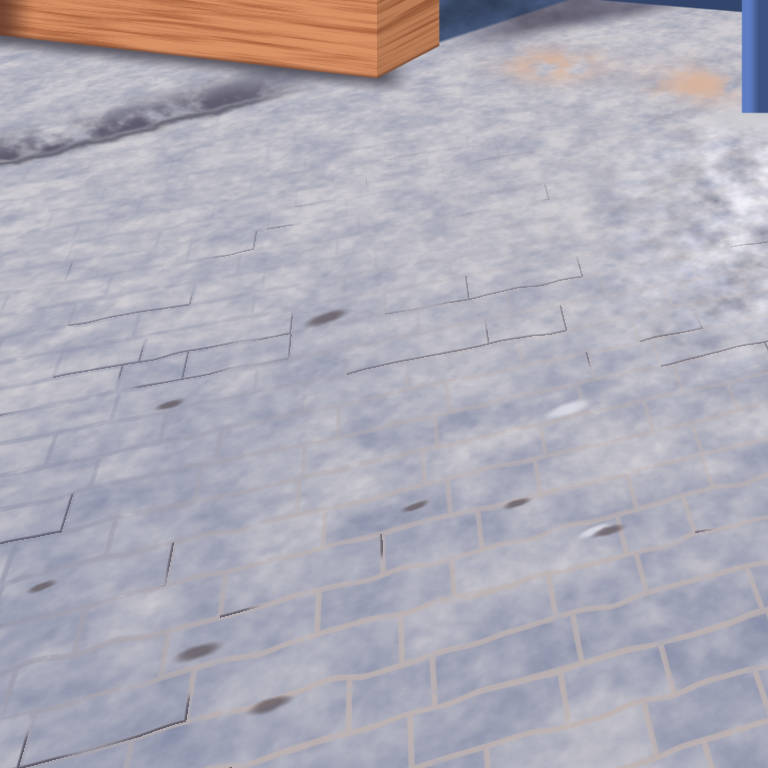
Give the GLSL for this texture, as a Shadertoy shader.

```glsl
#define HORIZON 1.6
#define ROW_VANISH_X 5.8
#define JOINT_VANISH_X 0.48
#define ROW_DENSITY 6.1
#define BRICK_DENSITY 7.6
#define LENGTH_JITTER 0.5
#define JOINT_WIDTH 0.0032
#define CRACK_SHARE 0.24
#define DEBRIS_COUNT 10

const vec3 STONE_LIGHT = vec3(0.76, 0.755, 0.79);
const vec3 STONE_BLUE = vec3(0.57, 0.59, 0.68);
const vec3 SAND = vec3(0.75, 0.70, 0.69);
const vec3 SHADOW = vec3(0.37, 0.36, 0.43);
const vec3 WOOD_LIGHT = vec3(0.85, 0.57, 0.40);
const vec3 WOOD_MID = vec3(0.66, 0.39, 0.25);
const vec3 WOOD_DARK = vec3(0.39, 0.23, 0.17);
const vec3 PAINT_BLUE = vec3(0.27, 0.36, 0.56);

float hash(vec2 p) {
    vec3 q = fract(p.xyx * 0.1031);
    q += dot(q, q.yzx + 33.33);
    return fract((q.x + q.y) * q.z);
}

float noise(vec2 p) {
    vec2 i = floor(p), f = fract(p);
    f = f * f * (3.0 - 2.0 * f);
    return mix(mix(hash(i), hash(i + vec2(1, 0)), f.x),
               mix(hash(i + vec2(0, 1)), hash(i + vec2(1, 1)), f.x), f.y);
}

float fbm(vec2 p) {
    float sum = 0.0, amp = 0.5;
    for (int k = 0; k < 4; k++) {
        sum += amp * noise(p);
        p = mat2(1.6, 1.2, -1.2, 1.6) * p + 7.3;
        amp *= 0.5;
    }
    return sum / 0.9375;
}

// 1 on the left of the line a to b, 0 on the right
float side(vec2 p, vec2 a, vec2 b, float soft) {
    vec2 d = normalize(b - a), q = p - a;
    return smoothstep(-soft, soft, d.x * q.y - d.y * q.x);
}

float blob(vec2 p, vec2 centre, vec2 radius) {
    vec2 d = (p - centre) / radius;
    return exp(-dot(d, d));
}

float jointAt(float i, float row) {
    return i + LENGTH_JITTER * hash(vec2(i, row));
}

vec3 paving(vec2 p, float px) {
    // perspective ground coordinates
    float depth = HORIZON - p.y;
    vec2 ground = vec2(BRICK_DENSITY * (p.x - JOINT_VANISH_X),
                       ROW_DENSITY * (ROW_VANISH_X - p.x)) / depth;
    vec2 cellSize = vec2(depth / BRICK_DENSITY,
                         depth * depth / (ROW_DENSITY * (ROW_VANISH_X - p.x)));
    float mottle = fbm(ground * vec2(2.5, 1.3));
    float grain = fbm(ground * vec2(9.0, 4.0) + 31.0);

    // brick cell with jittered ends
    float y = ground.y + 0.14 * (noise(ground * vec2(4.0, 1.5)) - 0.5);
    float row = floor(y);
    float x = ground.x + 0.5 * row + 0.4 * hash(vec2(row, 5.0));
    float i = floor(x);
    if (x < jointAt(i, row)) i -= 1.0;
    float toBottom = fract(y) * cellSize.y;
    float toTop = cellSize.y - toBottom;
    float toLeft = (x - jointAt(i, row)) * cellSize.x;
    float toRight = (jointAt(i + 1.0, row) - x) * cellSize.x;
    float tone = hash(vec2(i, row) + 17.0);

    // stone: bluer and more varied towards the front
    float front = 1.0 - smoothstep(0.05, 0.85, p.y);
    float shade = 0.12 + 0.48 * front + 1.1 * (mottle - 0.5) + 0.7 * (grain - 0.5);
    shade += (tone - 0.5) * 0.35 * front;
    vec3 col = mix(STONE_LIGHT, STONE_BLUE, clamp(shade, -0.25, 1.2));

    // sandy joints, then dark open cracks on some bricks
    float width = JOINT_WIDTH * (0.5 + 0.6 * front);
    float edge = min(min(toBottom, toTop), min(toLeft, toRight));
    float joint = 1.0 - smoothstep(width - px, width + 1.5 * px, edge);
    float visible = (0.12 + 0.7 * front) * smoothstep(0.2, 0.6, grain + 0.15);
    vec3 jointColour = mix(STONE_BLUE * 0.98, SAND, smoothstep(0.1, 0.7, p.x + front * 0.5 - 0.2));
    col = mix(col, jointColour, joint * visible);
    float open = step(1.0 - CRACK_SHARE, hash(vec2(i, row) + 53.0));
    float crack = 1.0 - smoothstep(0.4 * width, width + px, min(toBottom, toRight));
    crack *= open * smoothstep(0.3, 0.55, noise(ground * vec2(1.7, 1.0) + 9.0));
    return mix(col, SHADOW * 0.9, crack * (0.3 + 0.55 * front) * (1.0 - smoothstep(0.7, 0.85, p.y)));
}

void mainImage(out vec4 fragColor, in vec2 fragCoord) {
    vec2 p = fragCoord / iResolution.xy;
    float px = 1.0 / iResolution.y;
    vec3 col = paving(p, px);
    float rough = fbm(p * vec2(28.0, 45.0));

    // worn bright stone and sand on the right
    float worn = blob(p, vec2(0.96, 0.7), vec2(0.13, 0.16));
    col += worn * (rough - 0.42) * 0.55;
    float sand = blob(p, vec2(0.91, 0.89), vec2(0.06, 0.025)) + blob(p, vec2(0.72, 0.915), vec2(0.06, 0.02));
    col = mix(col, vec3(0.84, 0.70, 0.62), sand * smoothstep(0.25, 0.6, rough));

    // gutter with damp dirt above it
    float gutter = p.y - 0.785 - 0.25 * p.x + 0.012 * (rough - 0.5);
    float reach = 1.0 - smoothstep(0.3, 0.44, p.x);
    float damp = smoothstep(0.0, 0.008, gutter) * (1.0 - smoothstep(0.01, 0.055, gutter));
    col = mix(col, SHADOW, reach * damp * smoothstep(0.3, 0.75, rough + 0.5 * p.x));
    col = mix(col, SHADOW * 0.8, reach * 0.7 * exp(-pow(gutter / 0.004, 2.0)));

    // scattered leaves, chips and pale scraps
    for (int k = 0; k < DEBRIS_COUNT; k++) {
        float n = float(k);
        vec2 centre = vec2(hash(vec2(n, 3.0)), 0.08 + 0.7 * hash(vec2(n, 11.0)));
        vec2 q = p - centre;
        q.y -= 0.3 * q.x + 0.006 * (rough - 0.5);
        float size = 0.6 + 0.8 * hash(vec2(n, 23.0));
        float bit = 1.0 - smoothstep(0.4, 1.2, length(q / (size * vec2(0.024, 0.007))));
        col = mix(col, k % 5 == 0 ? vec3(0.9, 0.9, 0.94) : vec3(0.36, 0.32, 0.34), 0.7 * bit);
    }

    // shaded wall foot and blue panel
    float shadow = side(p, vec2(0.64, 0.945), vec2(0.84, 0.985), 0.012) * smoothstep(0.55, 0.7, p.x);
    col = mix(col, SHADOW * (0.7 + 0.6 * rough), 0.85 * shadow);
    float wall = side(p, vec2(0.572, 0.945), vec2(0.74, 1.0), 2.0 * px);
    col = mix(col, vec3(0.24, 0.30, 0.42) * (0.7 + 0.6 * rough), wall * step(0.5, p.x));
    float panel = side(p, vec2(0.78, 1.0), vec2(0.97, 0.984), px);
    col = mix(col, PAINT_BLUE * 0.75, panel * step(0.7, p.x));

    // blue post on a pale foot
    col = mix(col, vec3(0.80, 0.80, 0.82), blob(p, vec2(0.97, 0.845), vec2(0.045, 0.012)));
    float post = smoothstep(-px, px, p.x - 0.966) * smoothstep(-px, px, p.y - 0.853);
    col = mix(col, PAINT_BLUE * mix(1.35, 0.9, smoothstep(0.975, 0.99, p.x)), post);

    // timber beam: contact shadow, front face, end face
    float under = side(p, vec2(0.0, 0.942), vec2(0.5, 0.888), 0.012) * (1.0 - smoothstep(0.49, 0.54, p.x));
    col = mix(col, SHADOW * 0.7, 0.8 * under);
    float slope = p.x < 0.491 ? -0.114 : 0.52;
    float along = p.y - slope * (p.x - 0.491);
    float fibre = fbm(vec2(p.x * 9.0, along * 230.0));
    vec3 wood = mix(WOOD_LIGHT, WOOD_MID, smoothstep(0.3, 0.9, fibre));
    wood = mix(wood, WOOD_DARK, 0.85 * (1.0 - smoothstep(0.0, 0.05, p.x)));
    wood = mix(wood, WOOD_DARK, 0.6 * (1.0 - smoothstep(0.898, 0.904, along)));
    wood *= p.x < 0.491 ? 1.0 : 0.86;
    float beam = smoothstep(-px, px, along - 0.898) * smoothstep(-px, px, 0.572 - p.x);
    col = mix(col, wood, beam);

    fragColor = vec4(clamp(col, 0.0, 1.0), 1.0);
}
```
